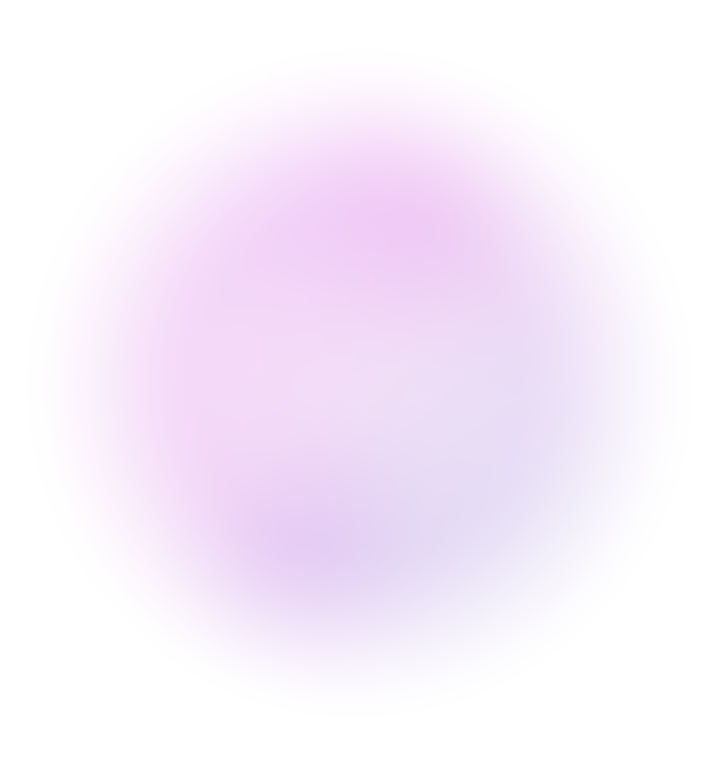
A Shadertoy shader for this background:

```glsl
// Soft round cloud of blended pink, lilac and pale blue glows on white.

const vec3 PAPER = vec3(1.0);
const float FADE_START = 0.20;   // radius where the cloud begins to thin
const float FADE_END = 0.45;     // radius where it is gone
const float GLOW_SPREAD = 0.095; // blending distance between glows

// Glow centres, measured from the middle in canvas heights
const int GLOW_COUNT = 11;
const vec2 GLOW_POS[GLOW_COUNT] = vec2[](
    vec2(0.078, 0.227), vec2(-0.091, 0.188), vec2(-0.235, 0.083),
    vec2(-0.117, -0.008), vec2(0.065, -0.001), vec2(0.247, -0.008),
    vec2(0.182, -0.145), vec2(-0.065, -0.216), vec2(-0.222, -0.099),
    vec2(0.234, 0.148), vec2(0.091, -0.242));

const vec3 ORCHID = vec3(0.935, 0.765, 0.955);
const vec3 PINK = vec3(0.950, 0.820, 0.975);
const vec3 ROSE = vec3(0.955, 0.842, 0.970);
const vec3 BLUSH = vec3(0.960, 0.878, 0.975);
const vec3 MIST = vec3(0.945, 0.880, 0.965);
const vec3 LAVENDER = vec3(0.910, 0.865, 0.965);
const vec3 PERIWINKLE = vec3(0.895, 0.863, 0.960);
const vec3 LILAC = vec3(0.885, 0.770, 0.950);
const vec3 HAZE = vec3(0.935, 0.850, 0.965);

const vec3 GLOW_COLOR[GLOW_COUNT] = vec3[](
    ORCHID, PINK, ROSE, BLUSH, MIST, LAVENDER,
    PERIWINKLE, LILAC, ROSE, HAZE, PERIWINKLE);

// Weighted average of all glows, nearest ones dominating
vec3 blendGlows(vec2 p) {
    vec3 sum = vec3(0.0);
    float total = 0.0;
    for (int i = 0; i < GLOW_COUNT; i++) {
        vec2 offset = (p - GLOW_POS[i]) / GLOW_SPREAD;
        float weight = exp(-0.5 * dot(offset, offset));
        sum += weight * GLOW_COLOR[i];
        total += weight;
    }
    return sum / max(total, 1e-9);
}

void mainImage(out vec4 fragColor, in vec2 fragCoord) {
    vec2 p = (fragCoord - 0.5 * iResolution.xy) / iResolution.y;

    // Feathered disc over the paper
    float cover = 1.0 - smoothstep(FADE_START, FADE_END, length(p));
    fragColor = vec4(mix(PAPER, blendGlows(p), cover), 1.0);
}
```
